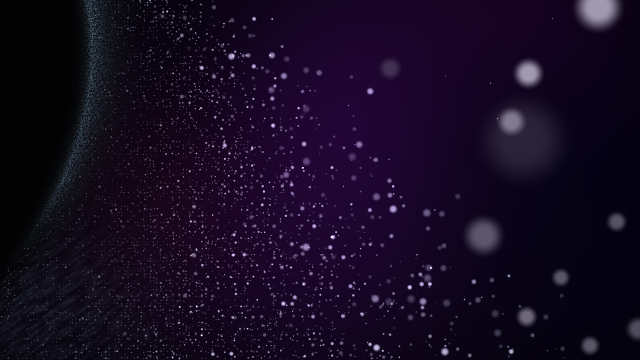
A Shadertoy shader for this background:

```glsl
const vec3 BASE = vec3(0.014, 0.007, 0.036);
const vec3 VIOLET = vec3(0.105, 0.012, 0.155);
const vec3 PLUM = vec3(0.048, 0.010, 0.066);
const vec3 WINE = vec3(0.050, 0.006, 0.022);
const vec3 MAGENTA = vec3(0.060, 0.000, 0.060);
const vec3 NAVY = vec3(0.000, 0.002, 0.036);
const vec3 SHADOW = vec3(0.006, 0.006, 0.011);
const vec3 MIST = vec3(0.17, 0.22, 0.26);
const vec3 DUST = vec3(0.72, 0.74, 0.82);
const vec3 LENS = vec3(0.61, 0.59, 0.67);

const int DUST_LAYERS = 4;
const float FINEST_CELL = 0.009;
const float CELL_GROWTH = 1.75;
const float DUST_DENSITY = 0.42;

// Out-of-focus lights: centre, radius, strength
const int LIGHTS = 11;
const vec4 LIGHT[LIGHTS] = vec4[](
    vec4(1.662, 0.98, 0.078, 0.95), vec4(1.468, 0.796, 0.048, 0.95),
    vec4(1.421, 0.662, 0.046, 0.80), vec4(1.454, 0.611, 0.145, 0.27),
    vec4(1.343, 0.345, 0.065, 0.60), vec4(1.084, 0.81, 0.037, 0.36),
    vec4(1.713, 0.384, 0.033, 0.58), vec4(1.558, 0.229, 0.030, 0.60),
    vec4(1.463, 0.12, 0.034, 0.70), vec4(1.639, 0.04, 0.032, 0.60),
    vec4(1.773, 0.086, 0.040, 0.55));

vec3 hash3(vec2 p) {
    vec3 q = fract(p.xyx * vec3(0.1031, 0.1030, 0.0973));
    q += dot(q, q.yxz + 33.33);
    return fract((q.xxy + q.yzz) * q.zyx);
}

// Distance to the nearest scattered point
float cellular(vec2 p) {
    vec2 id = floor(p);
    float nearest = 2.0;
    for (int y = -1; y <= 1; y++)
    for (int x = -1; x <= 1; x++) {
        vec2 cell = id + vec2(x, y);
        nearest = min(nearest, length(cell + hash3(cell + 71.0).xy - p));
    }
    return nearest;
}

float glow(vec2 p, vec2 centre, vec2 size) {
    vec2 q = (p - centre) / size;
    return exp(-dot(q, q));
}

// Curved left border of the dust cloud
float innerEdge(float y) {
    return 0.255 - 0.64 * (0.86 - y) * (0.86 - y);
}

// 0 at the inner border, 1 at the slanted outer border
float cloudDepth(vec2 p) {
    float inner = innerEdge(p.y);
    float outer = 0.66 + 0.75 * (1.0 - p.y);
    return (p.x - inner) / (outer - inner);
}

// One jittered grid of dots; coarser layers lie further out
float dustLayer(vec2 p, int layer, float pixel) {
    float depth = float(layer) / float(DUST_LAYERS - 1);
    float cell = FINEST_CELL * pow(CELL_GROWTH, float(layer));
    vec2 id = floor(p / cell);
    vec3 place = hash3(id + 137.0 * float(layer + 1));
    vec3 look = hash3(id + 291.0 * float(layer + 1));
    float radius = cell * mix(0.09, 0.20, look.x);
    vec2 centre = (id + mix(vec2(0.28), vec2(0.72), place.xy)) * cell;
    float t = cloudDepth(centre);
    float band = (t - mix(0.28, 0.98, depth)) / mix(0.36, 0.17, depth);
    float present = step(place.z, DUST_DENSITY * exp(-band * band)) * step(0.0, t);
    float soft = max(radius * 0.6, pixel * 0.7);
    float dotShape = 1.0 - smoothstep(radius - soft, radius + soft, length(p - centre));
    float light = mix(0.25, 1.0, look.y * look.y) * mix(0.5, 1.0, smoothstep(0.15, 0.55, t));
    return present * dotShape * light;
}

void mainImage(out vec4 fragColor, in vec2 fragCoord) {
    vec2 p = fragCoord / iResolution.y;
    float pixel = 1.0 / iResolution.y;
    float d = p.x - innerEdge(p.y);

    // Coloured haze
    vec3 color = BASE;
    color += VIOLET * glow(p, vec2(0.95, 0.68), vec2(0.36, 0.46));
    color += PLUM * glow(p, vec2(0.85, 0.20), vec2(0.50, 0.35));
    color += WINE * glow(p, vec2(0.45, 0.45), vec2(0.28, 0.32));
    color += MAGENTA * glow(p, vec2(1.45, 1.00), vec2(0.35, 0.32));
    color += NAVY * glow(p, vec2(1.65, 0.50), vec2(0.40, 0.60));
    color = mix(SHADOW, color, smoothstep(-0.03, 0.12, d));

    // Grainy mist along the inner border
    float grain = 1.0 - smoothstep(0.1, 0.7, cellular(p * 190.0));
    float rim = d < 0.0 ? exp(d / 0.014) : exp(-d / 0.045);
    float rimFade = smoothstep(0.22, 0.55, p.y) * mix(0.65, 1.1, p.y);
    color += MIST * rim * rimFade * (0.45 + 0.95 * grain);

    // Slanted strands in the lower left
    vec2 along = mat2(0.82, -0.57, 0.57, 0.82) * p;
    float strands = 1.0 - cellular(along * vec2(14.0, 75.0));
    float strandMask = glow(p, vec2(0.12, 0.15), vec2(0.28, 0.20)) * smoothstep(-0.04, 0.08, d);
    color += MIST * strandMask * (0.06 + 0.45 * strands * strands);

    // Dust from fine to coarse
    for (int i = 0; i < DUST_LAYERS; i++)
        color += DUST * dustLayer(p, i, pixel);

    // Soft lens discs
    for (int i = 0; i < LIGHTS; i++) {
        float r = LIGHT[i].z;
        float disc = 1.0 - smoothstep(r * 0.3, r, length(p - LIGHT[i].xy));
        color = mix(color, LENS * (0.7 + 0.4 * LIGHT[i].w), disc * LIGHT[i].w);
    }

    fragColor = vec4(color, 1.0);
}
```
